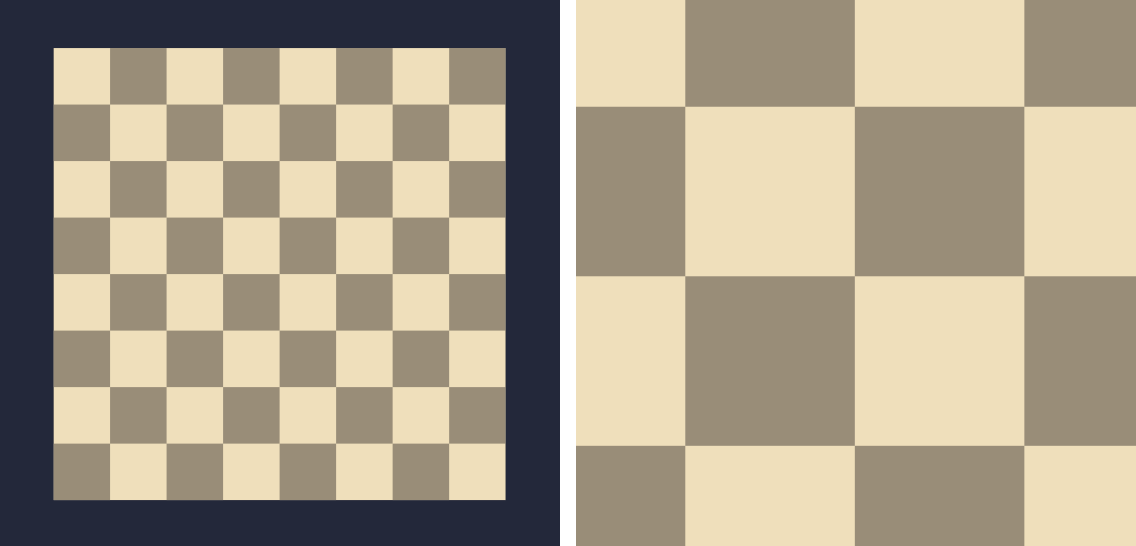
Left: the whole. Right: its middle third, enlarged.
A WebGL 1 fragment shader for this pattern:

```glsl
precision highp float;
// A flat two-tone checkerboard of eight by eight squares on a dark, plain border.

uniform vec2 u_resolution;

#define SQUARES 8.0                        // squares per side of the board
#define SQUARE_SIZE 0.1035                 // side of a square, in canvas heights
#define BOARD_CENTER vec2(0.4993, 0.498)   // in canvas widths and heights
#define BORDER_COLOR vec3(0.137, 0.157, 0.227)
#define DARK_COLOR vec3(0.600, 0.553, 0.471)
#define LIGHT_COLOR vec3(0.937, 0.875, 0.733)

// +1 in even cells and -1 in odd ones, with edges one pixel wide.
vec2 alternate(vec2 cell, float pixel) {
  vec2 edgeDistance = 0.5 - abs(mod(cell + 0.5, 2.0) - 1.0);
  return clamp(2.0 * edgeDistance / pixel, -1.0, 1.0);
}

// Coverage of a centred square with the given half side.
float squareMask(vec2 p, float halfSide, float pixel) {
  vec2 inside = halfSide - abs(p);
  vec2 coverage = clamp(0.5 + inside / pixel, 0.0, 1.0);
  return coverage.x * coverage.y;
}

void main() {
  // Board coordinates: one unit is one square.
  float squarePixels = SQUARE_SIZE * u_resolution.y;
  float pixel = 1.0 / squarePixels;
  vec2 p = (gl_FragCoord.xy - BOARD_CENTER * u_resolution) / squarePixels;

  // Checks, with a dark square at the lower left.
  vec2 stripes = alternate(p + 0.5 * SQUARES, pixel);
  float light = 0.5 - 0.5 * stripes.x * stripes.y;
  vec3 board = mix(DARK_COLOR, LIGHT_COLOR, light);

  // The plain border meets itself at every canvas edge.
  float mask = squareMask(p, 0.5 * SQUARES, pixel);
  gl_FragColor = vec4(mix(BORDER_COLOR, board, mask), 1.0);
}
```
